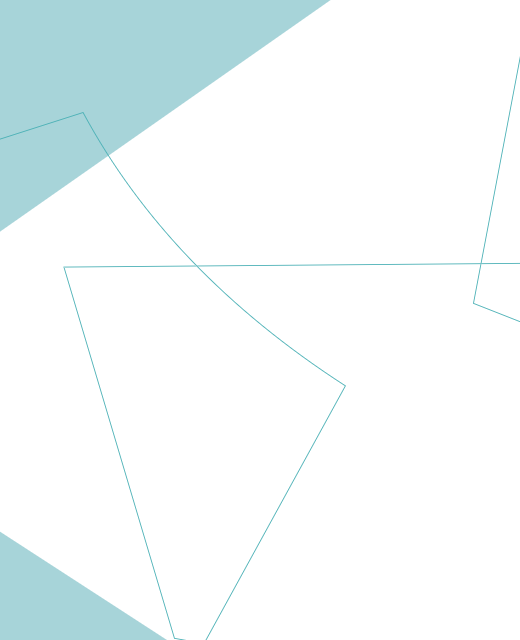
Give the GLSL for this background, as a Shadertoy shader.

```glsl
const vec3 PAPER = vec3(1.0);
const vec3 CORNER_TEAL = vec3(0.655, 0.831, 0.851);
const vec3 LINE_TEAL = vec3(0.29, 0.69, 0.71);
const float ASPECT = 0.8125;
const float HALF_WIDTH = 0.00068;
const int CURVE_STEPS = 32;

// Straight edges of the filled corners
const vec2 TOP_A = vec2(0.0, 0.638);
const vec2 TOP_B = vec2(0.5166, 1.0);
const vec2 LOW_A = vec2(0.2609, 0.0);
const vec2 LOW_B = vec2(0.0, 0.1693);

// Curved outline: lead-in, Bezier start, control and end, lead-out
const vec2 LEAD_IN = vec2(-0.03, 0.773);
const vec2 CURVE_A = vec2(0.1298, 0.8242);
const vec2 CURVE_C = vec2(0.2635, 0.5755);
const vec2 CURVE_B = vec2(0.5397, 0.3971);
const vec2 LEAD_OUT = vec2(0.3109, -0.02);

// Open straight outlines, running past the canvas
const vec2 WEDGE[4] = vec2[4](vec2(0.9, 0.5892), vec2(0.0999, 0.5827),
                              vec2(0.2726, 0.0026), vec2(0.39, -0.018));
const vec2 CORNER[3] = vec2[3](vec2(0.8852, 1.2918), vec2(0.7398, 0.526),
                               vec2(0.8852, 0.4688));

float segmentDistance(vec2 p, vec2 a, vec2 b) {
    vec2 ab = b - a;
    float t = clamp(dot(p - a, ab) / dot(ab, ab), 0.0, 1.0);
    return length(p - a - t * ab);
}

// Signed distance, positive on the left of a to b
float leftSide(vec2 p, vec2 a, vec2 b) {
    vec2 dir = normalize(b - a);
    return dir.x * (p.y - a.y) - dir.y * (p.x - a.x);
}

vec2 bezier(float t) {
    return mix(mix(CURVE_A, CURVE_C, t), mix(CURVE_C, CURVE_B, t), t);
}

float curveDistance(vec2 p) {
    float d = min(segmentDistance(p, LEAD_IN, CURVE_A),
                  segmentDistance(p, CURVE_B, LEAD_OUT));
    vec2 previous = CURVE_A;
    for (int i = 1; i <= CURVE_STEPS; i++) {
        vec2 next = bezier(float(i) / float(CURVE_STEPS));
        d = min(d, segmentDistance(p, previous, next));
        previous = next;
    }
    return d;
}

float fillCoverage(float d, float pixel) {
    return clamp(0.5 + d / pixel, 0.0, 1.0);
}

// Share of the pixel that a thin stroke covers
float strokeCoverage(float d, float pixel) {
    float far = min(d + HALF_WIDTH, 0.5 * pixel);
    float near = max(d - HALF_WIDTH, -0.5 * pixel);
    return clamp((far - near) / pixel, 0.0, 1.0);
}

void mainImage(out vec4 fragColor, in vec2 fragCoord) {
    vec2 p = fragCoord / iResolution.xy * vec2(ASPECT, 1.0);
    float pixel = 1.0 / iResolution.y;

    // Filled corners
    float fill = max(fillCoverage(leftSide(p, TOP_A, TOP_B), pixel),
                     fillCoverage(leftSide(p, LOW_A, LOW_B), pixel));
    vec3 color = mix(PAPER, CORNER_TEAL, fill);

    // Thin outlines
    float d = curveDistance(p);
    for (int i = 0; i < 3; i++) d = min(d, segmentDistance(p, WEDGE[i], WEDGE[i + 1]));
    for (int i = 0; i < 2; i++) d = min(d, segmentDistance(p, CORNER[i], CORNER[i + 1]));
    color = mix(color, LINE_TEAL, strokeCoverage(d, pixel));

    fragColor = vec4(color, 1.0);
}
```
